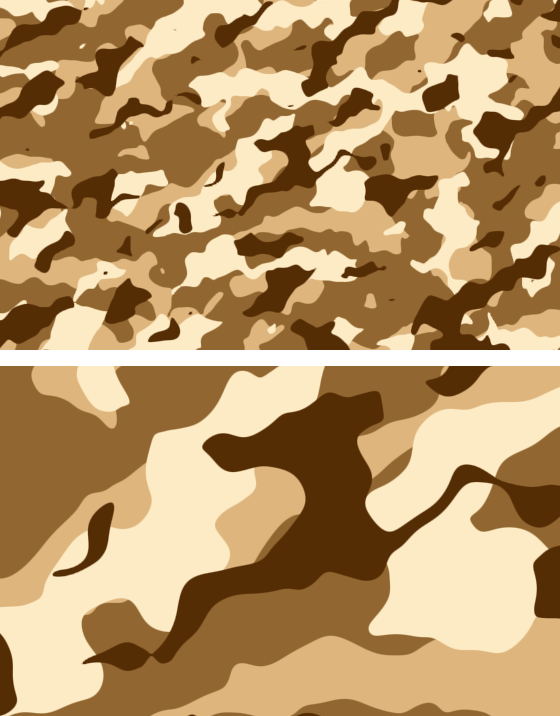
Top, the full canvas; bottom, a detail of the centre.
Give the GLSL for this pattern, as a Shadertoy shader.

```glsl
const vec3 BROWN = vec3(0.57, 0.40, 0.19);
const vec3 TAN   = vec3(0.87, 0.71, 0.49);
const vec3 CREAM = vec3(0.99, 0.92, 0.77);
const vec3 DARK  = vec3(0.335, 0.175, 0.018);

float hash(vec2 p) {
    vec3 q = fract(p.xyx * 0.1031);
    q += dot(q, q.yzx + 33.33);
    return fract((q.x + q.y) * q.z);
}

// Dot product of a random unit gradient with the offset from its lattice corner
float cornerSlope(vec2 cell, vec2 offset) {
    float angle = 6.28318 * hash(cell);
    return dot(vec2(cos(angle), sin(angle)), offset);
}

float gradientNoise(vec2 p) {
    vec2 cell = floor(p);
    vec2 f = p - cell;
    vec2 fade = f * f * f * (f * (f * 6.0 - 15.0) + 10.0);
    vec2 e = vec2(1.0, 0.0);
    float low  = mix(cornerSlope(cell, f), cornerSlope(cell + e.xy, f - e.xy), fade.x);
    float high = mix(cornerSlope(cell + e.yx, f - e.yx), cornerSlope(cell + e.xx, f - e.xx), fade.x);
    return mix(low, high, fade.y);
}

vec2 rotate(vec2 p, float angle) {
    float c = cos(angle), s = sin(angle);
    return vec2(c * p.x + s * p.y, c * p.y - s * p.x);
}

// Bends the plane so that outlines grow rounded lobes
vec2 warp(vec2 p, float scale, float amount) {
    return p + amount * vec2(gradientNoise(p * scale + 17.3),
                             gradientNoise(p * scale + 71.9));
}

// Slanted, stretched blobs with a finer ripple along their outlines
float blobField(vec2 p, vec2 frequency, float angle, float seed) {
    vec2 bent = warp(p + seed, 13.0, 0.05);
    float body = gradientNoise(rotate(bent, angle) * frequency);
    float ripple = gradientNoise(bent * 18.0 + 5.7);
    return body + 0.22 * ripple;
}

// Anti-aliased coverage of the region where the field exceeds the threshold
float coverage(float field, float threshold) {
    float width = max(fwidth(field), 1e-4);
    return smoothstep(-0.75 * width, 0.75 * width, field - threshold);
}

void mainImage(out vec4 fragColor, in vec2 fragCoord) {
    vec2 uv = fragCoord / iResolution.y;

    float tanField   = blobField(uv, vec2(4.5, 9.5), 0.38, 13.1);
    float creamField = blobField(uv, vec2(4.6, 8.8), 0.42, 29.7);
    float darkField  = blobField(uv, vec2(5.5, 11.0), 0.50, 47.3);

    // Paint the layers from the ground up
    vec3 color = BROWN;
    color = mix(color, TAN, coverage(tanField, 0.078));
    color = mix(color, CREAM, coverage(creamField, 0.125));
    color = mix(color, DARK, coverage(darkField, 0.195));

    fragColor = vec4(color, 1.0);
}
```
